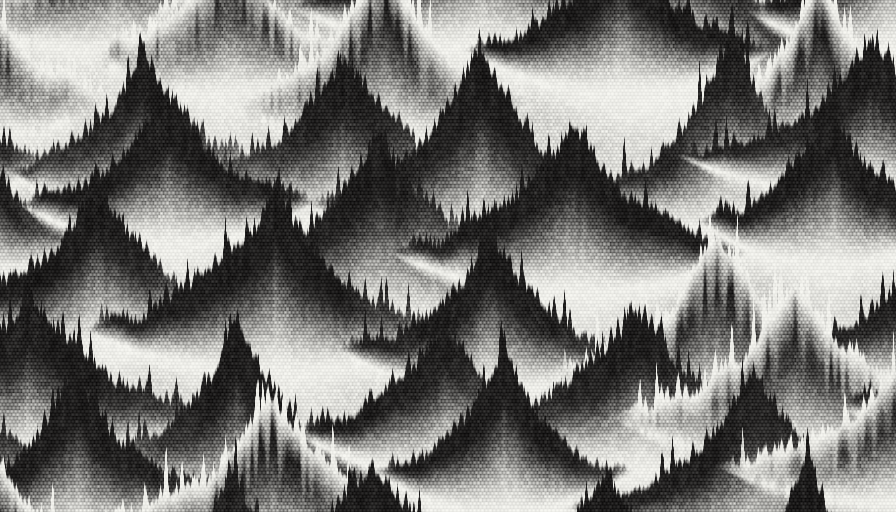
Write a Shadertoy shader that draws this background.

```glsl
float hash(vec2 p)
{
    vec3 q = fract(vec3(p.xyx) * 0.1031);
    q += dot(q, q.yzx + 33.33);
    return fract((q.x + q.y) * q.z);
}

float noise(float x, float seed)
{
    float i = floor(x);
    return mix(hash(vec2(i, seed)), hash(vec2(i + 1.0, seed)), smoothstep(0.0, 1.0, x - i));
}

// One pointed spike of random height per column
float spikes(float x, float seed, float rarity)
{
    float i = floor(x);
    float tip = 1.0 - abs(2.0 * (x - i) - 1.0);
    return pow(hash(vec2(i, seed)), rarity) * tip;
}

// Paints one mountain over the tone behind it
float paintMountain(float tone, vec2 p, vec2 peak, float seed)
{
    float halfWidth = mix(0.25, 0.4, hash(vec2(seed, 3.0)));
    float height = mix(0.2, 0.32, hash(vec2(seed, 5.0)));
    bool snowy = hash(vec2(seed, 7.0)) < 0.29;

    float away = abs(p.x - peak.x) / halfWidth;
    if (away > 1.0) return tone;
    float edge = 1.0 - smoothstep(0.8, 1.0, away);

    // Concave slopes above, bowl-shaped foot below
    float slope = peak.y - height * (1.0 - exp(-2.6 * away)) / 0.926;
    slope += 0.03 * (noise(p.x * 22.0, seed) - 0.5) * edge;
    float thickness = max(height + 0.09 * (1.0 - away * away) - (peak.y - slope), 0.01);
    float depth = slope - p.y;
    float t = depth / thickness;

    // Trees and needles along the crest
    float trees = max(spikes(p.x * 75.0, seed, 1.6), 0.75 * spikes(p.x * 125.0 + 0.4, seed + 1.0, 1.2));
    float needles = spikes(p.x * 95.0 + 0.7, seed + 2.0, 7.0);
    float reach = mix(0.03, 0.065, exp(-4.0 * away));
    float crest = slope + edge * (reach * trees + (snowy ? 0.11 : 0.07) * needles);

    // Mist behind the slopes
    float mist = exp(-abs(depth) / 0.045) * smoothstep(0.05, 0.6, away) * edge;
    tone = mix(tone, 0.93, (snowy ? 0.15 : 0.5) * mist);

    // Dark body dissolving into the light at its foot
    float streak = noise(p.x * 130.0, seed + 4.0);
    float body = mix(0.08, 0.96, smoothstep(0.17 + 0.1 * streak, 1.0, t));
    if (snowy)
    {
        float melt = smoothstep(-0.01, 0.05 + 0.17 * streak, depth);
        body = mix(0.96 - 0.2 * streak * smoothstep(0.0, 0.05, depth), body, melt);
    }
    else
    {
        body += 0.1 * (streak - 0.4) * smoothstep(0.0, 0.03, depth) * exp(-depth / 0.08);
    }

    float cover = smoothstep(-0.003, 0.012, crest - p.y);
    cover *= edge * (1.0 - smoothstep(0.95, 1.5, t));
    return mix(tone, body, cover);
}

void mainImage(out vec4 fragColor, in vec2 fragCoord)
{
    vec2 p = fragCoord / iResolution.y;
    float tone = 0.85;

    // Staggered rows of mountains, back to front
    for (int row = 0; row < 9; row++)
    {
        float r = float(row);
        float shift = 0.5 * mod(r, 2.0);
        float cell = floor(p.x / 0.4 - shift);
        for (int k = -2; k <= 2; k++)
        {
            vec2 id = vec2(cell + float(k) + 20.0, r);
            vec2 jitter = vec2(hash(id + 11.0), hash(id + 47.0)) - 0.5;
            vec2 peak = vec2((id.x - 20.0 + 0.5 + shift) * 0.4, 1.25 - 0.165 * r);
            peak += jitter * vec2(0.2, 0.12);
            tone = paintMountain(tone, p, peak, id.x * 7.0 + r * 131.0);
        }
    }

    // Stippled grain, strongest in the midtones
    vec2 g = p * vec2(130.0, 150.0);
    g.x += 0.5 * mod(floor(g.y), 2.0);
    float grain = 1.2 * (0.383 - length(fract(g) - 0.5)) + 0.3 * (hash(floor(g)) - 0.5);
    tone = clamp(tone + grain * (0.04 + 1.8 * tone * (1.0 - tone)), 0.0, 1.0);

    fragColor = vec4(mix(vec3(0.04, 0.035, 0.035), vec3(0.97, 0.97, 0.95), tone), 1.0);
}
```
